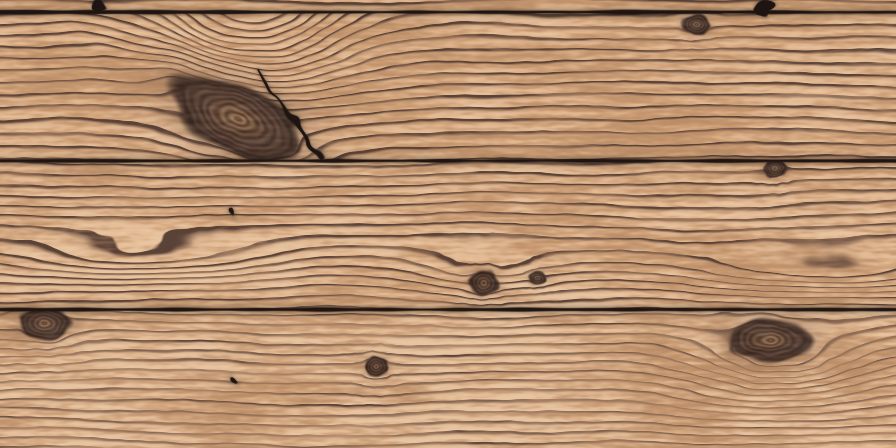
A WebGL 2 fragment shader for this texture:

```glsl
#version 300 es
precision highp float;
// Weathered horizontal wood planks with dark grain, knots, nail holes and seams.
uniform vec2 u_resolution;
out vec4 outColor;

const vec3 PALE = vec3(0.91, 0.77, 0.63);
const vec3 HONEY = vec3(0.84, 0.65, 0.48);
const vec3 TAN = vec3(0.70, 0.53, 0.39);
const vec3 BROWN = vec3(0.41, 0.30, 0.25);
const vec3 SOOT = vec3(0.17, 0.12, 0.10);

const float SEAM_Y = 0.309;      // height of one seam
const float PITCH = 0.332;       // plank height
const float SEAM_HALF = 0.0035;
const float GRAIN_LINES = 42.0;  // growth lines per canvas height
const float LINE_SHARE = 0.30;   // dark part of each growth line
const float BIG_KNOT_TILT = -0.42;

// Knots: centre, radii. The first is the big tilted one.
const int KNOTS = 8;
const vec4 KNOT[KNOTS] = vec4[](
  vec4(0.53, 0.735, 0.155, 0.075), vec4(1.555, 0.945, 0.030, 0.022),
  vec4(1.08, 0.368, 0.032, 0.028), vec4(1.20, 0.379, 0.019, 0.015),
  vec4(1.73, 0.624, 0.025, 0.020), vec4(0.10, 0.278, 0.055, 0.036),
  vec4(0.84, 0.182, 0.026, 0.022), vec4(1.72, 0.240, 0.092, 0.046));

// Swells that bend the grain into arches: centre, widths; then heights.
const int SWELLS = 5;
const vec4 SWELL[SWELLS] = vec4[](
  vec4(0.56, 0.97, 0.20, 0.18), vec4(0.33, 0.425, 0.30, 0.050),
  vec4(1.08, 0.400, 0.15, 0.050), vec4(1.85, 0.395, 0.30, 0.045),
  vec4(1.74, 0.19, 0.20, 0.11));
const float SWELL_HEIGHT[SWELLS] = float[](0.19, 0.062, 0.060, 0.062, 0.07);

// Nail holes and the crack beside the big knot.
const vec2 NAIL[4] = vec2[](vec2(0.518, 0.521), vec2(0.518, 0.151),
  vec2(0.22, 0.986), vec2(1.713, 0.981));
const vec2 CRACK_A = vec2(0.57, 0.845), CRACK_B = vec2(0.715, 0.65);

vec2 hashGradient(vec2 cell) {
  float a = fract(sin(dot(cell, vec2(127.1, 311.7))) * 43758.5) * 6.2832;
  return vec2(cos(a), sin(a));
}

float gradientNoise(vec2 p) {
  vec2 i = floor(p), f = p - i, u = f * f * f * (f * (f * 6.0 - 15.0) + 10.0);
  vec2 e = vec2(1.0, 0.0);
  float low = mix(dot(hashGradient(i), f), dot(hashGradient(i + e), f - e), u.x);
  float high = mix(dot(hashGradient(i + e.yx), f - e.yx), dot(hashGradient(i + 1.0), f - 1.0), u.x);
  return 1.4 * mix(low, high, u.y);
}

float plankRow(float y) { return floor((y - SEAM_Y) / PITCH); }

float segmentDistance(vec2 p, vec2 a, vec2 b) {
  vec2 d = b - a;
  return length(p - a - d * clamp(dot(p - a, d) / dot(d, d), 0.0, 1.0));
}

// Thin dark band at the end of each unit of v.
float growthLine(float v, float share, float blur) {
  float t = fract(v);
  return smoothstep(1.0 - share - blur, 1.0 - 0.45 * share, t) * (1.0 - smoothstep(1.0 - min(blur, 0.3), 1.0, t));
}

void main() {
  vec2 p = gl_FragCoord.xy / u_resolution.y;
  float pixel = 1.0 / u_resolution.y;
  float row = plankRow(p.y);
  vec2 q = p + row * vec2(7.3, 3.1);  // separate noise for each plank

  // Grain height field: waves, arches, then flow around the knots
  float grain = p.y + 0.016 * gradientNoise(q * vec2(1.6, 4.0))
    + 0.006 * gradientNoise(q * vec2(5.0, 13.0)) + 0.0018 * gradientNoise(q * vec2(22.0, 45.0));
  for (int i = 0; i < SWELLS; i++) {
    vec2 d = (p - SWELL[i].xy) / SWELL[i].zw;
    if (plankRow(SWELL[i].y) == row) grain += SWELL_HEIGHT[i] * exp(-dot(d, d));
  }
  float knotMask = 0.0, knotRadius = 0.0, knotSize = 0.0, halo = 0.0;
  for (int i = 0; i < KNOTS; i++) {
    if (plankRow(KNOT[i].y) != row) continue;
    float tilt = i == 0 ? BIG_KNOT_TILT : 0.0;
    vec2 d = p - KNOT[i].xy;
    vec2 k = mat2(cos(tilt), -sin(tilt), sin(tilt), cos(tilt)) * d / KNOT[i].zw;
    float r = length(k) * (1.0 + 0.16 * gradientNoise(k * 1.3 + float(i) * 5.0));
    grain -= d.y * exp(-0.12 * r * r) / (r * r + 0.25);
    float soft = 0.07 + pixel / KNOT[i].w;
    float inside = 1.0 - smoothstep(1.0 - soft, 1.0 + soft, r);
    if (inside > knotMask) { knotMask = inside; knotRadius = r; knotSize = KNOT[i].w; }
    halo = max(halo, exp(-3.0 * max(r - 0.9, 0.0)));
  }

  // Bare wood: broad patches and fine lengthwise fibres
  float patches = gradientNoise(q * vec2(2.0, 6.0)) + 0.5 * gradientNoise(q * vec2(7.0, 20.0));
  float fibre = gradientNoise(q * vec2(9.0, 95.0)) + 0.6 * gradientNoise(q * vec2(35.0, 140.0));
  vec3 color = mix(HONEY, PALE, clamp(0.45 + 0.6 * patches + 0.5 * fibre - 0.12 * row, 0.0, 1.0));
  color = mix(color, TAN, clamp(0.16 - 0.45 * patches - 0.45 * fibre, 0.0, 0.75));

  // Growth lines of varying width and depth
  float v = grain * (GRAIN_LINES - 5.0 * row);
  float blur = clamp(fwidth(v), 0.05, 0.5);
  float wear = gradientNoise(vec2(q.x * 3.0, floor(v) * 1.37)) + 0.5 * fibre;
  float depth = (row < 0.0 ? 0.62 : 0.88) + 0.45 * wear;
  float line = growthLine(v, LINE_SHARE * (1.0 + 0.5 * patches), blur) * clamp(depth, 0.15, 1.0);
  color = mix(color, TAN, 0.45 * smoothstep(0.25, 0.9, fract(v)) * (1.0 - smoothstep(0.9, 1.0, fract(v))));
  color = mix(color, mix(BROWN, SOOT, 0.35 * smoothstep(0.6, 1.0, line)), 0.95 * line);
  color = mix(color, BROWN, 0.35 * halo);

  // Knots: rings inside a dark rim
  float rings = 0.5 + 0.5 * sin(knotRadius * (14.0 + 420.0 * knotSize) + 2.0 * gradientNoise(q * 30.0));
  vec3 knotColor = mix(mix(TAN, BROWN, smoothstep(0.05, 0.6, knotRadius)), SOOT, 0.2 + 0.4 * rings);
  knotColor = mix(knotColor, SOOT, 0.6 * smoothstep(0.65, 1.0, knotRadius) + 0.25 * (1.0 - smoothstep(0.02, 0.05, knotSize)));
  color = mix(color, knotColor + 0.05 * fibre, 0.94 * knotMask);

  // Crack, nail holes and seams
  vec2 jag = p + 0.018 * vec2(gradientNoise(p * 22.0), gradientNoise(p * 22.0 + 40.0));
  float gap = segmentDistance(jag, CRACK_A, CRACK_B) - 0.004 - 0.004 * gradientNoise(p * 17.0);
  for (int i = 0; i < 4; i++) {
    float size = i < 2 ? 0.008 : 0.017;
    gap = min(gap, length((jag - NAIL[i]) * vec2(0.8, 1.2)) - size);
  }
  float s = (p.y - SEAM_Y) / PITCH + 0.006 * gradientNoise(vec2(p.x * 4.0, row));
  float seam = abs(fract((p.y - SEAM_Y) / PITCH + 0.5) - 0.5) * PITCH;
  gap = min(gap, seam - SEAM_HALF * (1.0 + 0.6 * gradientNoise(vec2(p.x * 9.0, floor(s + 0.5) * 3.7))));
  color *= 1.0 - 0.3 * exp(-max(gap, 0.0) / 0.006);
  color = mix(color, SOOT * 0.7, 1.0 - smoothstep(-pixel, pixel, gap));
  outColor = vec4(color, 1.0);
}
```
